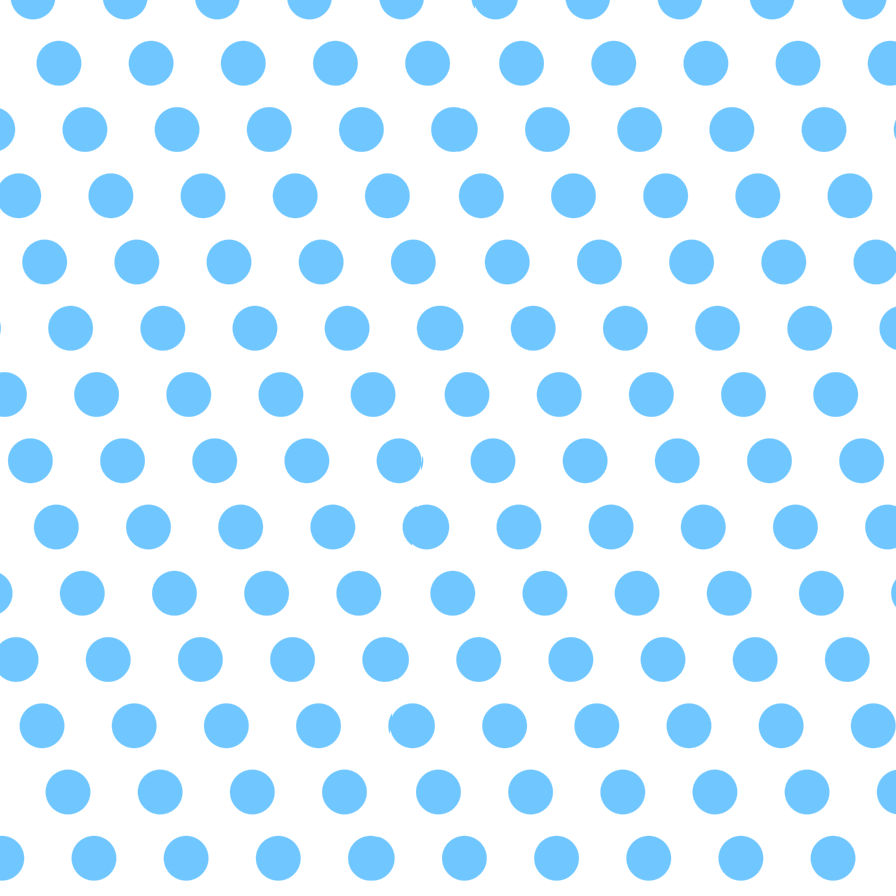
A WebGL 1 fragment shader for this pattern:

```glsl
precision highp float;
// Sky-blue polka dots on white in slanted rows, with a slight slip along a leaning seam.

uniform vec2 u_resolution;

#define DOT_PITCH   0.10286             // spacing along a row
#define ROW_PITCH   0.07394             // spacing between rows
#define ROW_SHIFT   0.02897             // rightward step of each lower row
#define DOT_RADIUS  0.0250
#define FIRST_DOT   vec2(0.0658, 0.9294)
#define SEAM_TOP    0.531               // seam position at the top edge
#define SEAM_LEAN   0.117               // leftward drift of the seam per unit down
#define SEAM_SLIP   0.0020              // offset of the dots right of the seam
#define DOT_COLOR   vec3(0.44, 0.78, 1.0)
#define PAPER_COLOR vec3(1.0)

// Signed distance to the nearest dot of the slanted lattice.
float dotDistance(vec2 p) {
  float row = floor((FIRST_DOT.y - p.y) / ROW_PITCH + 0.5);
  vec2 rowOrigin = FIRST_DOT + row * vec2(ROW_SHIFT, -ROW_PITCH);
  vec2 offset = p - rowOrigin;
  offset.x -= DOT_PITCH * floor(offset.x / DOT_PITCH + 0.5);
  return length(offset) - DOT_RADIUS;
}

void main() {
  float pixel = 1.0 / min(u_resolution.x, u_resolution.y);
  vec2 p = gl_FragCoord.xy * pixel;

  // The two sides of the seam sample the lattice with a small offset.
  float seam = SEAM_TOP - SEAM_LEAN * (1.0 - p.y);
  float rightSide = smoothstep(-0.5 * pixel, 0.5 * pixel, p.x - seam);
  float dist = mix(dotDistance(p), dotDistance(p - vec2(SEAM_SLIP, 0.0)), rightSide);

  // Antialiased dot coverage.
  float coverage = clamp(0.5 - dist / (1.2 * pixel), 0.0, 1.0);
  gl_FragColor = vec4(mix(PAPER_COLOR, DOT_COLOR, coverage), 1.0);
}
```
